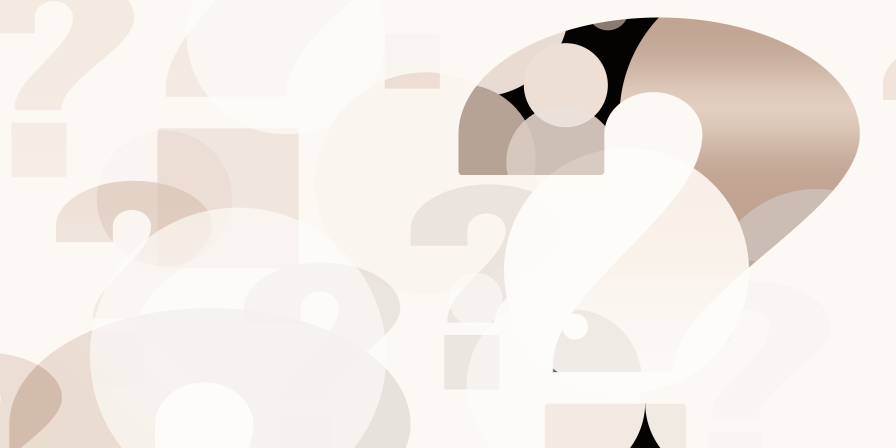
Write a WebGL 1 fragment shader that draws this background.

```glsl
precision highp float;
// Pale collage of translucent curled hooks, blocks and discs, with one bold hook in brown and black.
uniform vec2 u_resolution;

#define CANVAS vec2(7.68, 3.84)
#define PAPER  vec3(0.988, 0.978, 0.962)
#define WHITE  vec3(0.995, 0.988, 0.976)
#define CREAM  vec3(0.973, 0.940, 0.910)
#define BLUSH  vec3(0.900, 0.825, 0.775)
#define STONE  vec3(0.885, 0.855, 0.830)
#define TAUPE  vec3(0.715, 0.640, 0.590)
#define BROWN  vec3(0.755, 0.640, 0.570)
#define SHEEN  vec3(0.885, 0.805, 0.745)
#define INK    vec3(0.020, 0.008, 0.008)
#define SMALL  0.39

float pixel; // size of one pixel in canvas units

float disc(vec2 p, vec2 centre, float radius) {
  return length(p - centre) - radius;
}

float oval(vec2 p, vec2 radii) {
  float k = length(p / radii);
  return k * (k - 1.0) / max(length(p / (radii * radii)), 0.001);
}

float box(vec2 p, vec2 halfSize) {
  vec2 d = abs(p) - halfSize + 0.03;
  return length(max(d, 0.0)) + min(max(d.x, d.y), 0.0) - 0.03;
}

// Bowl with a flat foot on the left and an S-curved stem; y points down
float hook(vec2 p, vec2 centre, float size) {
  vec2 q = (p - centre) / size;
  float bowl = max(oval(q, vec2(1.72, 1.0)), -oval(q + vec2(0.05, 0.0), vec2(0.42, 0.36)));
  float right = 1.72 - 1.60 * smoothstep(0.0, 2.03, q.y);
  float left = 0.37 - 1.28 * smoothstep(0.0, 1.98, q.y);
  float stem = max(max(q.x - right, left - q.x) * 0.75, q.y - 2.04);
  float foot = box(q - vec2(-1.095, 0.15), vec2(0.625, 0.20));
  return (q.y < 0.0 ? bowl : min(stem, foot)) * size;
}

float block(vec2 p, vec2 centre, float size) {
  return box((p - centre) / size - vec2(-0.375, 2.91), vec2(0.605, 0.60)) * size;
}

float hookAndBlock(vec2 p, vec2 centre, float size) {
  return min(hook(p, centre, size), block(p, centre, size));
}

float cover(float d) {
  return clamp(0.5 - d / pixel, 0.0, 1.0);
}

void paint(inout vec3 color, float d, vec3 tint, float opacity) {
  color = mix(color, tint, opacity * cover(d));
}

// Faint overlapping shapes behind the bold hook
vec3 backdrop(vec2 p) {
  vec3 color = PAPER;
  float fade = smoothstep(2.6, 0.3, p.y);

  // Upper left
  paint(color, hook(p, vec2(2.33, -1.21), 1.0), BLUSH, 0.38);
  paint(color, block(p, vec2(2.33, -1.21), 1.0), BLUSH, 0.50);
  paint(color, disc(p, vec2(2.45, 0.30), 0.85), WHITE, 0.65);
  paint(color, hookAndBlock(p, vec2(0.48, 0.15), SMALL), BLUSH, 0.22 + 0.18 * fade);
  float halo = disc(p, vec2(1.41, 1.70), 0.58);
  paint(color, halo, BLUSH, 0.10 + 0.28 * cover(1.35 - p.x));
  float curl = hookAndBlock(p, vec2(1.15, 1.94), SMALL);
  paint(color, curl, BLUSH, mix(0.40, 0.65, smoothstep(2.5, 1.6, p.y)));
  paint(color, max(curl, halo), BROWN, 0.22);

  // Centre disc with its small hooks
  float moon = disc(p, vec2(3.65, 1.57), 0.95);
  float tab = block(p, vec2(3.68, -0.61), SMALL);
  paint(color, moon, CREAM, 0.50);
  paint(color, tab, STONE, 0.15);
  paint(color, max(tab, moon), BLUSH, 0.60);
  paint(color, hookAndBlock(p, vec2(4.19, 1.97), SMALL), STONE, 0.62);
  paint(color, disc(p, vec2(4.08, 2.57), 0.23), WHITE, 0.55);

  // Lower left
  float arch = hook(p, vec2(1.80, 3.64), 1.0);
  float corner = hook(p, vec2(-0.14, 3.41), SMALL);
  paint(color, arch, mix(BLUSH, STONE, smoothstep(0.4, 1.8, p.x + 3.2 - p.y)), 0.75);
  paint(color, corner, BLUSH, 0.70);
  paint(color, max(corner, arch), BROWN, 0.50);
  paint(color, hookAndBlock(p, vec2(2.76, 2.64), SMALL), STONE, 0.65);
  paint(color, disc(p, vec2(2.04, 3.05), 1.27), WHITE, 0.66);
  paint(color, oval(p - vec2(1.75, 3.64), vec2(0.42, 0.36)), WHITE, 0.9);

  // Right side
  paint(color, hookAndBlock(p, vec2(6.45, 2.80), SMALL), STONE, 0.12);
  paint(color, hookAndBlock(p, vec2(8.24, 0.72), SMALL), BLUSH, 0.55);
  paint(color, disc(p, vec2(4.75, 3.30), 0.75), WHITE, 0.60);
  paint(color, disc(p, vec2(5.37, 2.32), 1.05), WHITE, 0.95);
  return color;
}

// Discs seen only through the bold hook
vec3 hookFilling(vec2 p) {
  vec3 color = INK;
  float band = (p.y - 0.92) / 0.38;
  paint(color, disc(p, vec2(6.55, 1.00), 1.24), mix(BROWN, SHEEN, exp(-band * band)), 1.0);
  paint(color, max(disc(p, vec2(7.00, 2.55), 0.93), 5.9 - p.x), vec3(0.80, 0.75, 0.72), 0.9);
  paint(color, disc(p, vec2(5.37, 2.32), 1.05), mix(CREAM, PAPER, smoothstep(1.6, 3.4, p.y)), 1.0);
  paint(color, disc(p, vec2(4.10, 0.05), 0.78), vec3(0.91, 0.86, 0.82), 1.0);
  paint(color, disc(p, vec2(3.95, 1.36), 0.64), TAUPE, 1.0);
  paint(color, disc(p, vec2(5.21, 0.08), 0.18), TAUPE, 0.75);
  float upper = disc(p, vec2(4.85, 0.73), 0.36);
  float lower = disc(p, vec2(4.82, 1.39), 0.48);
  paint(color, upper, vec3(0.935, 0.875, 0.830), 1.0);
  paint(color, lower, vec3(0.850, 0.790, 0.750), 0.95);
  paint(color, max(upper, lower), CREAM, 0.6);
  paint(color, disc(p, vec2(4.90, 3.25), 0.60), STONE, 0.45);
  paint(color, disc(p, vec2(4.93, 2.80), 0.11), WHITE, 1.0);
  return color;
}

void main() {
  vec2 p = gl_FragCoord.xy / u_resolution * CANVAS;
  p.y = CANVAS.y - p.y;
  pixel = CANVAS.y / u_resolution.y;
  vec3 color = backdrop(p);

  // Bold hook, then its block with a dark spike between two discs
  vec2 centre = vec2(5.65, 1.15);
  paint(color, hook(p, centre, 1.0), hookFilling(p), 1.0);
  float base = block(p, centre, 1.0);
  paint(color, base, mix(STONE, CREAM, 0.65), 0.9);
  float sides = 0.65 - length(vec2(abs(p.x - 5.53) - 0.65, p.y - 3.45));
  paint(color, max(max(base, sides), abs(p.x - 5.53) - 0.3), INK, 1.0);
  gl_FragColor = vec4(color, 1.0);
}
```
